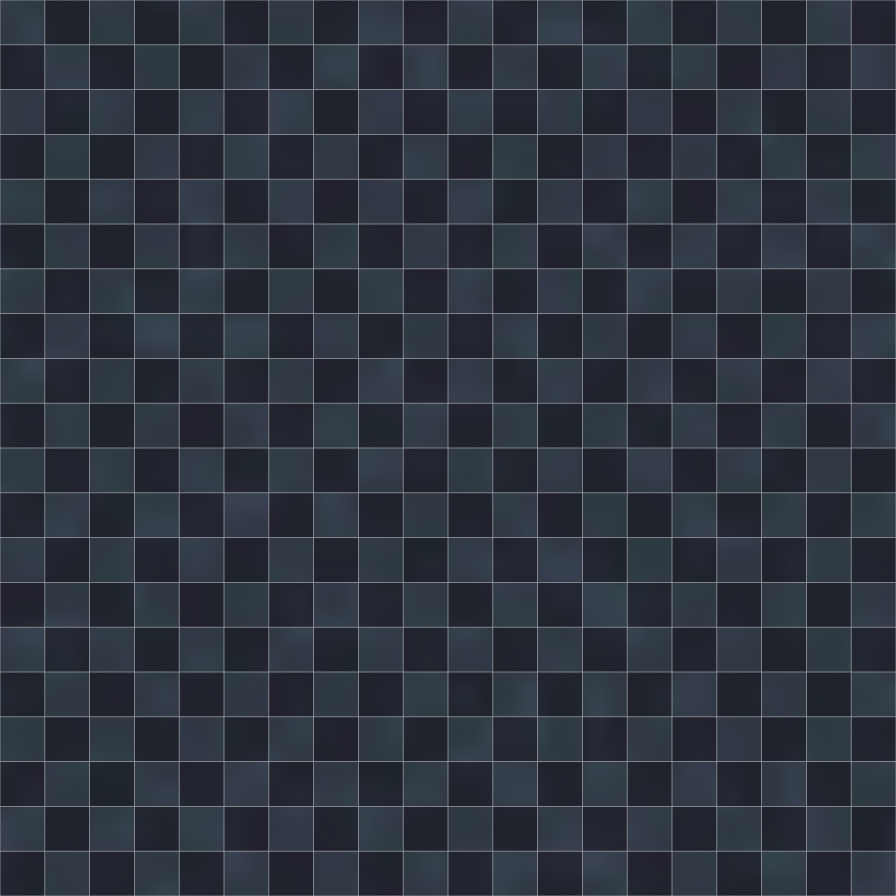
This pattern is drawn by a three.js fragment shader. Its source:

```glsl
varying vec2 vUv;

const float CELLS = 20.0;            // squares across and down
const float LINE_WIDTH = 0.00088;    // share of the canvas
const vec3 DARK = vec3(0.128, 0.141, 0.180);
const vec3 LIGHT = vec3(0.193, 0.230, 0.275);
const vec3 LINE = vec3(0.60, 0.61, 0.63);
const vec3 GLOW = vec3(0.024, 0.030, 0.040);
const vec3 TINT = vec3(0.014, -0.009, 0.012);   // teal to violet
const float GLOW_PERIOD = 27.0;
const float TINT_PERIOD = 23.0;

float hash(vec2 p, float seed) {
  vec3 q = fract(vec3(p.xyx + seed) * vec3(0.1031, 0.1030, 0.0973));
  q += dot(q, q.yzx + 33.33);
  return fract((q.x + q.y) * q.z);
}

// Value noise that wraps after a whole number of lattice steps
float wrappedNoise(vec2 uv, float period, float seed) {
  vec2 p = uv * period;
  vec2 i = floor(p);
  vec2 f = p - i;
  f = f * f * (3.0 - 2.0 * f);
  vec2 a = mod(i, period);
  vec2 b = mod(i + 1.0, period);
  float low = mix(hash(a, seed), hash(vec2(b.x, a.y), seed), f.x);
  float high = mix(hash(vec2(a.x, b.y), seed), hash(b, seed), f.x);
  return mix(low, high, f.y);
}

void main() {
  vec2 pixel = max(fwidth(vUv), vec2(1e-5));
  vec2 grid = vUv * CELLS;
  vec2 edge = (0.5 - abs(fract(grid) - 0.5)) / CELLS;

  // Checkerboard with filtered edges
  vec2 parity = mod(floor(grid), 2.0) * 2.0 - 1.0;
  vec2 side = parity * clamp(edge / pixel, 0.0, 0.5) * 2.0;
  float checker = 0.5 - 0.5 * side.x * side.y;
  vec3 color = mix(DARK, LIGHT, checker);

  // Soft cloudy glow and hue drift
  float glow = wrappedNoise(vUv, GLOW_PERIOD, 17.0);
  float broad = wrappedNoise(vUv, 9.0, 71.0);
  float tint = wrappedNoise(vUv, TINT_PERIOD, 43.0) - 0.5;
  float strength = mix(0.65, 1.0, checker);
  float lift = glow * glow * (0.7 + 0.6 * broad) - 0.3;
  color += strength * (GLOW * lift * 1.4 + TINT * tint * 1.5);

  // Hairline grid, measured as the covered share of each pixel
  vec2 halfWidth = vec2(0.5 * LINE_WIDTH);
  vec2 overlap = min(edge + 0.5 * pixel, halfWidth) - max(edge - 0.5 * pixel, -halfWidth);
  vec2 cover = clamp(overlap / pixel, 0.0, 1.0);
  float line = 1.0 - (1.0 - cover.x) * (1.0 - cover.y);

  gl_FragColor = vec4(mix(color, LINE, line), 1.0);
}
```
